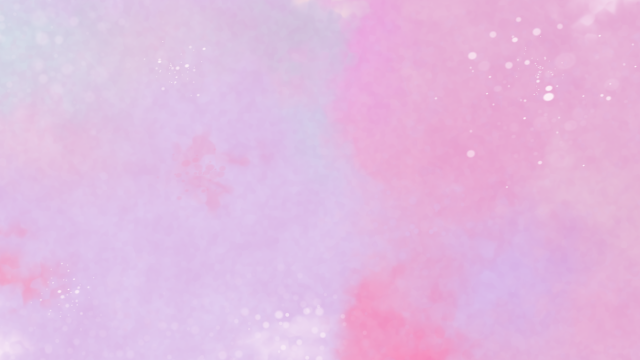
This background is drawn by a WebGL 1 fragment shader. Its source:

```glsl
precision highp float;
uniform vec2 u_resolution;

#define LAVENDER vec3(0.875, 0.765, 0.922)
#define ROSE vec3(0.905, 0.69, 0.84)
#define HOT_PINK vec3(0.97, 0.55, 0.74)
#define MIST vec3(0.81, 0.86, 0.90)
#define PEARL vec3(0.98, 0.93, 0.97)
#define WARP 0.20
#define GRAIN 0.07
#define MOTTLE 0.16
#define DROPS 40

vec2 hash2(vec2 p) {
  vec2 q = vec2(dot(p, vec2(127.1, 311.7)), dot(p, vec2(269.5, 183.3)));
  return fract(sin(q) * 43758.55);
}

// Smooth cellular noise: two random values blended between cell points
vec2 cloud(vec2 p) {
  vec2 cell = floor(p), sum = vec2(0.0);
  float total = 0.0;
  for (int j = -1; j <= 1; j++) {
    for (int i = -1; i <= 1; i++) {
      vec2 id = cell + vec2(float(i), float(j));
      vec2 d = id + hash2(id) - p;
      float w = exp(-8.0 * dot(d, d));
      sum += w * hash2(id + 41.0);
      total += w;
    }
  }
  return sum / total - 0.5;
}

vec2 layeredCloud(vec2 p) {
  return 0.4 * cloud(p * 6.0) + 0.35 * cloud(p * 14.0 + 7.0) + 0.25 * cloud(p * 35.0 + 19.0);
}

float glow(vec2 p, vec2 center, vec2 radius) {
  vec2 d = (p - center) / radius;
  return exp(-dot(d, d));
}

vec3 wash(vec3 col, vec2 p, vec2 center, vec2 radius, vec3 tint, float amount) {
  return mix(col, tint, amount * glow(p, center, radius));
}

// Soft translucent discs, one in each jittered cell
float bokeh(vec2 p, float scale, float seed) {
  vec2 q = p * scale, cell = floor(q);
  float light = 0.0;
  for (int j = -1; j <= 1; j++) {
    for (int i = -1; i <= 1; i++) {
      vec2 id = cell + vec2(float(i), float(j));
      vec2 h = hash2(id + seed);
      float radius = mix(0.15, 0.55, h.x);
      float d = length(id + hash2(id + seed + 5.0) - q);
      light += h.y * h.y * (1.0 - smoothstep(radius * 0.4, radius, d));
    }
  }
  return min(light, 1.0);
}

// Tilted droplets thrown around a center, mostly tiny
float splatter(vec2 p, vec2 center, vec2 spread, float size, float seed) {
  float px = 1.0 / u_resolution.y, cover = 0.0;
  for (int i = 0; i < DROPS; i++) {
    vec2 h = hash2(vec2(float(i), seed)), k = hash2(vec2(seed, float(i) + 60.0));
    float a = 6.2832 * h.x;
    vec2 d = p - center - spread * h.y * vec2(cos(a), sin(a));
    d = vec2(d.x + 0.3 * d.y, (d.y - 0.3 * d.x) * mix(1.0, 1.4, k.y));
    float radius = size * mix(0.16, 1.0, pow(k.x, 4.0));
    float drop = 1.0 - smoothstep(radius * 0.8 - px, radius + px, length(d));
    cover = max(cover, drop * mix(0.4, 1.0, k.y));
  }
  return cover;
}

void main() {
  vec2 uv = gl_FragCoord.xy / u_resolution.y;
  vec2 grain = layeredCloud(uv);
  vec2 p = uv + WARP * grain;

  // Left side: lavender with mist and blush
  vec3 left = wash(LAVENDER, p, vec2(0.39, 0.88), vec2(0.32, 0.14), vec3(0.89, 0.76, 0.87), 0.8);
  left = wash(left, p, vec2(0.00, 0.85), vec2(0.32, 0.22), MIST, 0.85);
  left = wash(left, p, vec2(0.82, 0.91), vec2(0.22, 0.13), vec3(0.82, 0.77, 0.86), 0.8);
  left = wash(left, p, vec2(0.91, 0.65), vec2(0.14, 0.16), vec3(0.81, 0.78, 0.89), 0.65);
  left = wash(left, p, vec2(0.82, 0.78), vec2(0.10, 0.06), vec3(0.90, 0.72, 0.87), 0.6);
  left = wash(left, p, vec2(0.12, 0.60), vec2(0.24, 0.15), vec3(0.91, 0.75, 0.87), 0.75);
  left = wash(left, p, vec2(0.03, 0.26), vec2(0.09, 0.045), vec3(0.95, 0.62, 0.77), 0.8);
  left = wash(left, p, vec2(0.57, 0.53), vec2(0.09, 0.04), vec3(0.91, 0.66, 0.82), 0.55);

  // Right side: rose, magenta and a lilac pool
  vec3 right = wash(ROSE, p, vec2(1.02, 0.85), vec2(0.13, 0.25), vec3(0.92, 0.66, 0.88), 0.9);
  right = wash(right, p, vec2(1.30, 0.53), vec2(0.28, 0.19), vec3(0.92, 0.65, 0.82), 0.8);
  right = wash(right, p, vec2(1.72, 0.45), vec2(0.22, 0.16), vec3(0.90, 0.73, 0.84), 0.8);
  right = wash(right, p, vec2(1.42, 0.18), vec2(0.24, 0.21), vec3(0.85, 0.71, 0.91), 0.95);
  right = wash(right, p, vec2(1.70, 0.12), vec2(0.14, 0.13), vec3(0.91, 0.67, 0.83), 0.8);
  right = wash(right, p, vec2(1.03, 0.13), vec2(0.14, 0.12), HOT_PINK, 0.65);
  right = wash(right, p, vec2(1.14, 0.00), vec2(0.11, 0.07), HOT_PINK, 0.9);

  // Ragged border, bulging to the right at mid height
  float bulge = exp(-pow((p.y - 0.41) / 0.16, 2.0));
  float border = 0.92 + 0.045 * p.y + 0.14 * bulge + 0.06 * grain.y;
  float width = 0.06 + 0.10 * bulge;
  float side = smoothstep(border - width, border + width, p.x);
  vec3 col = mix(left, right, side);

  // Blotchy pigment: blush on lavender, lilac on rose
  vec3 pigment = mix(vec3(0.92, 0.70, 0.84), vec3(0.87, 0.75, 0.92), side);
  float blotches = bokeh(p, 13.0, 51.0) + bokeh(uv, 34.0, 57.0);
  col = mix(col, pigment, MOTTLE * blotches * smoothstep(-0.2, 0.2, grain.x + 0.4 * side - 0.1));
  col += GRAIN * vec3(0.25, 1.0, 0.45) * (grain.x + 0.35 * cloud(uv * 70.0).y);

  // Pale light in the corners and along the rim
  col = wash(col, p, vec2(0.00, 0.04), vec2(0.05, 0.09), PEARL, 0.8);
  col = wash(col, p, vec2(1.74, 1.01), vec2(0.14, 0.04), PEARL, 0.8);
  col = wash(col, p, vec2(0.90, 1.01), vec2(0.07, 0.035), vec3(0.97, 0.86, 0.88), 0.8);
  col = wash(col, p, vec2(0.79, 0.03), vec2(0.11, 0.05), PEARL, 0.5);

  // Bokeh, denser at upper left, bottom and the center border
  float corner = glow(uv, vec2(0.08, 0.90), vec2(0.38, 0.22));
  float foot = glow(uv, vec2(0.83, 0.08), vec2(0.14, 0.12));
  float floorBand = 0.2 * exp(-uv.y * uv.y * 20.0) * (1.0 - smoothstep(0.8, 1.1, uv.x));
  float drift = glow(uv, vec2(1.14, 0.38), vec2(0.16, 0.14));
  col = mix(col, PEARL, bokeh(uv, 17.0, 3.0) * (0.42 * corner + 0.25 * foot));
  col = mix(col, PEARL, bokeh(uv, 34.0, 11.0) * (0.7 * foot + 0.2 * corner + floorBand));
  col = mix(col, vec3(0.88, 0.76, 0.93), 0.65 * drift * bokeh(uv, 36.0, 23.0));

  // Rose spots, faint veils, then white droplets
  col = mix(col, vec3(0.92, 0.64, 0.80), 0.4 * splatter(uv, vec2(0.56, 0.52), vec2(0.14, 0.09), 0.022, 4.0));
  col = mix(col, PEARL, 0.17 * splatter(uv, vec2(1.52, 0.68), vec2(0.24, 0.24), 0.036, 33.0));
  float white = splatter(uv, vec2(1.50, 0.74), vec2(0.30, 0.28), 0.017, 9.0);
  white = max(white, splatter(uv, vec2(1.50, 0.81), vec2(0.07, 0.09), 0.005, 15.0));
  white = max(white, splatter(uv, vec2(0.49, 0.81), vec2(0.11, 0.09), 0.007, 21.0));
  white = max(white, splatter(uv, vec2(0.18, 0.18), vec2(0.11, 0.09), 0.008, 27.0));
  col = mix(col, vec3(1.0, 0.96, 0.98), 0.9 * white);

  gl_FragColor = vec4(clamp(col, 0.0, 1.0), 1.0);
}
```
